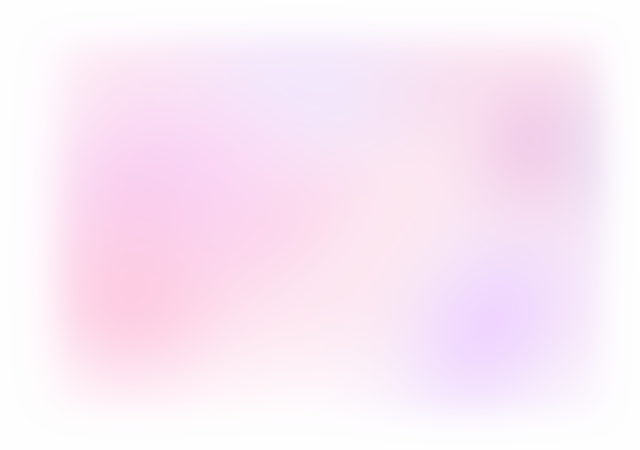
Give the GLSL for this background, as a Shadertoy shader.

```glsl
// A pale pastel backdrop: a blush wash that fades to white at the borders,
// with soft pink, lilac, mauve and violet glows blended over it.
// Each glow is a tilted Gaussian ellipse, measured in canvas heights.

#define GLOW_GAIN 1.0
#define GLOW_SPREAD 1.0
#define EDGE_FADE 0.13
#define PAPER vec3(0.997, 0.995, 0.998)
#define BLUSH vec3(0.992, 0.912, 0.943)
#define ROSE vec3(0.992, 0.790, 0.882)
#define ORCHID vec3(0.970, 0.790, 0.942)
#define LILAC vec3(0.980, 0.842, 0.970)
#define PERIWINKLE vec3(0.945, 0.912, 0.995)
#define MAUVE vec3(0.945, 0.795, 0.910)
#define VIOLET vec3(0.936, 0.825, 1.000)

// Soft-sided rectangle; margins are fractions of the canvas.
float softFrame(vec2 uv, vec2 lowMargin, vec2 highMargin) {
    vec2 fade = smoothstep(vec2(0.0), lowMargin, uv)
              * smoothstep(vec2(0.0), highMargin, 1.0 - uv);
    return fade.x * fade.y;
}

// Gaussian ellipse: centre as a canvas fraction, radii in heights.
float glow(vec2 uv, vec2 center, vec2 radii, float tilt) {
    vec2 p = uv - center;
    p.x *= iResolution.x / iResolution.y;
    float c = cos(tilt), s = sin(tilt);
    p = vec2(c * p.x + s * p.y, c * p.y - s * p.x);
    p /= radii * GLOW_SPREAD;
    return GLOW_GAIN * exp(-dot(p, p));
}

void mainImage(out vec4 fragColor, in vec2 fragCoord) {
    vec2 uv = fragCoord / iResolution.xy;

    // Blush wash, fading slowest toward the bottom
    float wash = softFrame(uv, vec2(0.20, 0.36), vec2(0.15, 0.20));
    vec3 color = mix(PAPER, BLUSH, wash);

    // Upper glows
    color = mix(color, PERIWINKLE, 0.90 * glow(uv, vec2(0.475, 0.80), vec2(0.28, 0.18), 0.0));
    color = mix(color, MAUVE, 0.22 * glow(uv, vec2(0.68, 0.79), vec2(0.17, 0.14), 0.0));

    // Left glows, lilac above rose
    color = mix(color, LILAC, 0.85 * glow(uv, vec2(0.31, 0.60), vec2(0.27, 0.20), -0.4));
    color = mix(color, ROSE, 0.32 * glow(uv, vec2(0.43, 0.49), vec2(0.22, 0.12), 0.35));
    color = mix(color, ORCHID, 0.65 * glow(uv, vec2(0.215, 0.545), vec2(0.17, 0.17), 0.0));
    color = mix(color, ROSE, 0.85 * glow(uv, vec2(0.205, 0.345), vec2(0.19, 0.19), 0.2));

    // Lower right glows, a broad cool haze around a violet core
    color = mix(color, PERIWINKLE, 0.65 * glow(uv, vec2(0.80, 0.30), vec2(0.32, 0.24), 0.9));
    color = mix(color, VIOLET, 0.85 * glow(uv, vec2(0.765, 0.28), vec2(0.19, 0.14), 0.9));

    // Mauve spot with a cooler right side
    color = mix(color, MAUVE, 0.90 * glow(uv, vec2(0.835, 0.685), vec2(0.155, 0.16), 0.0));
    color = mix(color, PERIWINKLE * 0.96, 0.50 * glow(uv, vec2(0.925, 0.65), vec2(0.08, 0.17), 0.0));

    // Pale diagonal streak through the middle
    color = mix(color, BLUSH, 0.50 * glow(uv, vec2(0.60, 0.50), vec2(0.30, 0.09), 0.9));

    // Clear the outer border
    float border = softFrame(uv, vec2(EDGE_FADE), vec2(EDGE_FADE * 0.7, EDGE_FADE));
    fragColor = vec4(mix(PAPER, color, border), 1.0);
}
```
